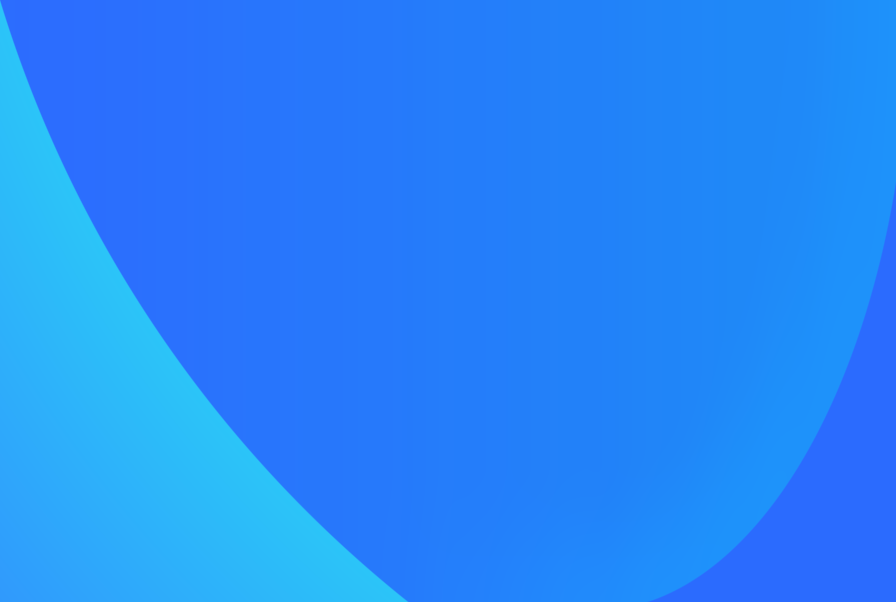
This background is drawn by a WebGL 1 fragment shader. Its source:

```glsl
precision highp float;

uniform vec2 u_resolution;

// Layout, in units of the canvas height
const float ASPECT = 1.488;
const vec2 ARC_CENTER = vec2(1.9465, 1.590);
const float ARC_RADIUS = 2.034;
const vec2 BOWL_CENTER = vec2(0.9886, 1.0);
const vec2 BOWL_AXES = vec2(0.5233, 1.0141);
const float CRESCENT_DEPTH = 0.48;
const float RIM_WIDTH = 0.24;
const float EDGE_PIXELS = 0.9;

// Faint vertical streaks
const float STREAK_FREQUENCY = 17.0;
const float STREAK_STRENGTH = 0.010;

// Palette
const vec3 ROYAL = vec3(0.172, 0.428, 0.995);
const vec3 AZURE = vec3(0.122, 0.532, 0.970);
const vec3 RIM_GLOW = vec3(-0.005, 0.042, 0.012);
const vec3 CORNER = vec3(0.170, 0.420, 0.998);
const vec3 CYAN = vec3(0.170, 0.770, 0.972);
const vec3 SKY = vec3(0.188, 0.600, 0.990);

float hash(float n) {
    return fract(sin(n * 127.1) * 437.585);
}

// One-dimensional gradient noise
float gradientNoise(float x) {
    float cell = floor(x);
    float f = x - cell;
    float blend = f * f * f * (f * (f * 6.0 - 15.0) + 10.0);
    float left = (hash(cell) * 2.0 - 1.0) * f;
    float right = (hash(cell + 1.0) * 2.0 - 1.0) * (f - 1.0);
    return mix(left, right, blend);
}

// Approximate distance to the lower right bowl, flat to the left of its center
float bowlDistance(vec2 p) {
    vec2 offset = vec2(p.x - BOWL_CENTER.x, BOWL_CENTER.y - p.y);
    vec2 q = max(offset, vec2(0.001)) / BOWL_AXES;
    float k = length(q);
    return k * (k - 1.0) / length(q / BOWL_AXES);
}

vec3 panelColor(vec2 uv, float bowl) {
    vec3 color = mix(ROYAL, AZURE, clamp((uv.x - 0.08) / 0.74, 0.0, 1.0));
    float rim = smoothstep(-RIM_WIDTH, 0.0, bowl);
    color += RIM_GLOW * rim * smoothstep(0.40, 0.75, uv.x);
    float streak = gradientNoise(uv.x * STREAK_FREQUENCY);
    return color + vec3(0.0, STREAK_STRENGTH * streak, 0.0);
}

void main() {
    vec2 uv = gl_FragCoord.xy / u_resolution;
    vec2 p = uv * vec2(ASPECT, 1.0);
    float edge = EDGE_PIXELS / u_resolution.y;

    float arc = length(p - ARC_CENTER) - ARC_RADIUS;
    float bowl = bowlDistance(p);

    // Central panel, then the solid corner and the glowing crescent
    vec3 color = panelColor(uv, bowl);
    color = mix(color, CORNER, smoothstep(-edge, edge, bowl));
    vec3 crescent = mix(CYAN, SKY, clamp(arc / CRESCENT_DEPTH, 0.0, 1.0));
    color = mix(color, crescent, smoothstep(-edge, edge, arc));

    gl_FragColor = vec4(color, 1.0);
}
```
